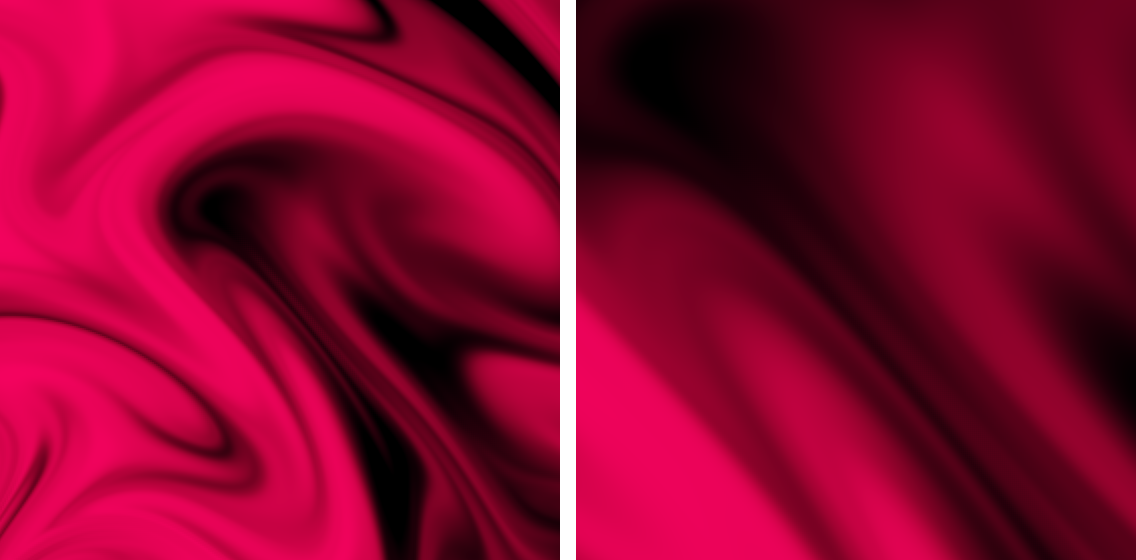
Left, the full canvas; right, a detail of the centre.
This texture is drawn by a Shadertoy shader. Its source:

```glsl
// Folded crimson silk: soft noise swept along arcs and bent by a chain of shear waves.

#define WAVES 7            // number of shear waves
#define BEND_FREQ 7.5      // angular frequency of the widest bend
#define BEND_GROWTH 1.15   // frequency step between waves
#define STRAIN 1.2         // stretch of the cloth by each wave
#define SEED 2.1           // shifts the wave phases
#define CLOUD_FREQ 3.0     // cells of the base noise per canvas
#define GAIN 0.5           // strength of each finer octave
#define SOFTNESS 0.011     // strands thinner than this fade out
#define CONTRAST 0.47      // tone spread per standard deviation
#define EXPOSURE 0.86      // mean tone before the shoulder
#define METER_GRID 7       // light meter samples per side
#define ARC_CENTER vec2(-0.1, -0.12) // the strands sweep around this point

// Evenly distributed lattice values, so light and dark stay balanced
float latticeValue(vec2 cell) {
    return fract(dot(cell, vec2(0.7549, 0.5698)) + 0.4142 * cell.x * cell.y);
}

float valueNoise(vec2 p) {
    vec2 cell = floor(p);
    vec2 f = p - cell;
    vec2 w = f * f * f * (f * (f * 6.0 - 15.0) + 10.0);
    float low = mix(latticeValue(cell), latticeValue(cell + vec2(1, 0)), w.x);
    float high = mix(latticeValue(cell + vec2(0, 1)), latticeValue(cell + vec2(1, 1)), w.x);
    return mix(low, high, w.y);
}

// Layered noise around zero; octaves squeezed too thin are faded
float clouds(vec2 p, float stretch) {
    const mat2 turnAndDouble = mat2(1.6, 1.2, -1.2, 1.6);
    float sum = 0.0, weight = 1.0;
    float thinness = SOFTNESS * CLOUD_FREQ * stretch;
    p *= CLOUD_FREQ;
    for (int octave = 0; octave < 3; octave++) {
        sum += weight * exp(-thinness * thinness) * (valueNoise(p) - 0.5);
        weight *= GAIN;
        thinness *= 2.0;
        p = turnAndDouble * p + vec2(3.7, 8.3);
    }
    return sum;
}

// Lays the cloth out in arcs, then folds it;
// each wave slides it sideways and keeps its area
vec2 foldCloth(vec2 uv) {
    vec2 arm = uv - ARC_CENTER;
    vec2 p = vec2(1.2 * length(arm), 0.7 * atan(arm.y, arm.x));
    float freq = BEND_FREQ;
    for (int i = 0; i < WAVES; i++) {
        float k = float(i);
        float angle = 2.4 * k + 0.5;
        vec2 dir = vec2(cos(angle), sin(angle));
        float phase = SEED + 1.7 * k * k;
        p += vec2(-dir.y, dir.x) * STRAIN / freq * sin(freq * dot(p, dir) + phase);
        freq *= BEND_GROWTH;
    }
    return p;
}

// Mean and standard deviation of the sheen over the canvas
vec2 meterSheen() {
    float sum = 0.0, squares = 0.0;
    for (int y = 0; y < METER_GRID; y++) {
        for (int x = 0; x < METER_GRID; x++) {
            vec2 uv = (vec2(x, y) + 0.5) / float(METER_GRID);
            float sheen = clouds(foldCloth(uv), 4.0);
            sum += sheen;
            squares += sheen * sheen;
        }
    }
    float count = float(METER_GRID * METER_GRID);
    float mean = sum / count;
    return vec2(mean, sqrt(max(squares / count - mean * mean, 0.0001)));
}

// Black through wine red to hot pink
vec3 silkColor(float light) {
    float blueShare = 0.275 + 0.13 * light * light * light;
    return light * vec3(1.0, 0.012, blueShare);
}

void mainImage(out vec4 fragColor, in vec2 fragCoord) {
    vec2 cloth = foldCloth(fragCoord / iResolution.y);

    // Local stretch of the cloth relative to the canvas
    float stretch = length(vec2(length(dFdx(cloth)), length(dFdy(cloth)))) * iResolution.y;

    // Even out the exposure, with a soft shoulder and clipped shadows
    vec2 meter = meterSheen();
    float sheen = (clouds(cloth, stretch) - meter.x) / meter.y;
    float light = max(tanh(EXPOSURE + CONTRAST * sheen), 0.0);
    fragColor = vec4(silkColor(light), 1.0);
}
```
